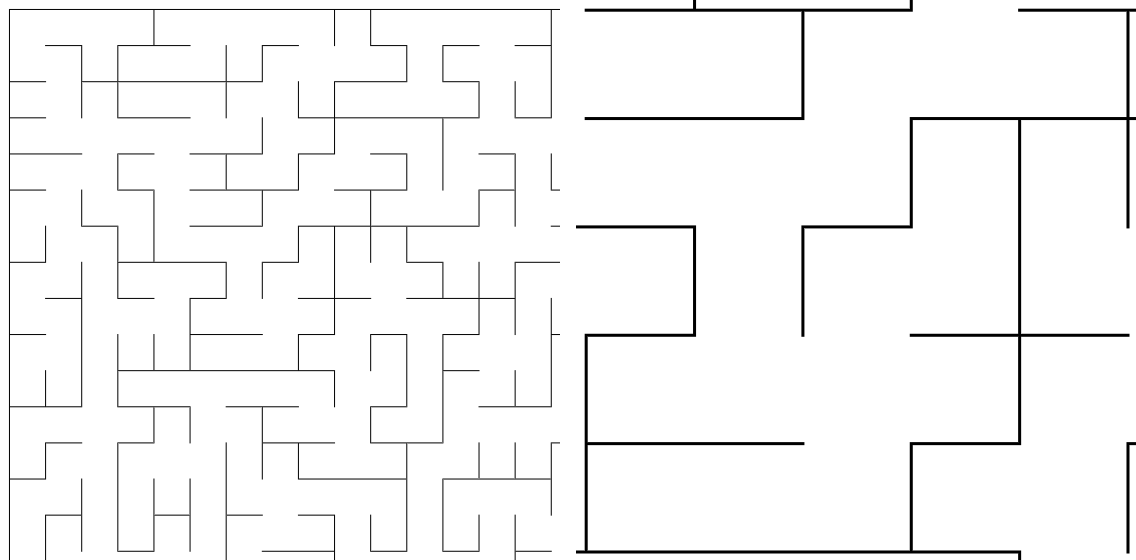
Left, the full canvas; right, a detail of the centre.
A Shadertoy shader for this pattern:

```glsl
const float CELL = 0.0645;        // corridor width, canvas units
const float MARGIN = 0.0169;      // gap left of and above the border
const float LINE_WIDTH = 0.0018;
const vec3 PAPER = vec3(1.0);
const vec3 INK = vec3(0.0);
const int GRID = 16;              // cells per side, the last one is cut off
const int MAX_WALK = 4000;
const uint SEED = 73421u;

const ivec2 STEPS[4] = ivec2[4](ivec2(1, 0), ivec2(0, 1), ivec2(-1, 0), ivec2(0, -1));

// One row per entry: two bits of direction, one bit of "joined" per vertex
uint arrows[GRID];
uint joined[GRID];

bool isInterior(ivec2 v) {
    return all(greaterThan(v, ivec2(0))) && all(lessThan(v, ivec2(GRID)));
}

bool isJoined(ivec2 v) {
    return !isInterior(v) || ((joined[v.y] >> uint(v.x)) & 1u) == 1u;
}

int arrowAt(ivec2 v) {
    return int((arrows[v.y] >> uint(2 * v.x)) & 3u);
}

void setArrow(ivec2 v, uint direction) {
    uint shift = uint(2 * v.x);
    arrows[v.y] = (arrows[v.y] & ~(3u << shift)) | (direction << shift);
}

uint nextRandom(uint s) {
    s ^= s << 13u;
    s ^= s >> 17u;
    return s ^ (s << 5u);
}

// Wilson's algorithm: loop-erased walks join every vertex to the border
void growWalls() {
    for (int i = 0; i < GRID; i++) {
        arrows[i] = 0u;
        joined[i] = 0u;
    }
    uint state = SEED;
    int side = GRID - 1;
    for (int k = 0; k < side * side; k++) {
        ivec2 start = ivec2(1 + k % side, 1 + k / side);
        ivec2 v = start;
        for (int i = 0; i < MAX_WALK && !isJoined(v); i++) {
            state = nextRandom(state);
            uint direction = state >> 30u;
            setArrow(v, direction);
            v += STEPS[direction];
        }
        v = start;
        for (int i = 0; i < GRID * GRID && !isJoined(v); i++) {
            joined[v.y] |= 1u << uint(v.x);
            v += STEPS[arrowAt(v)];
        }
    }
}

bool hasWall(ivec2 v, int d) {
    ivec2 w = v + STEPS[d];
    if (min(w.x, w.y) < 0) return false;
    bool onBorder = (v.x == 0 && w.x == 0) || (v.y == 0 && w.y == 0);
    bool leaves = isInterior(v) && arrowAt(v) == d;
    bool arrives = isInterior(w) && arrowAt(w) == ((d + 2) & 3);
    return onBorder || leaves || arrives;
}

// Share of a pixel centred on x that lies between a and b
float coverage(float a, float b, float x, float pixel) {
    float overlap = min(b, x + 0.5 * pixel) - max(a, x - 0.5 * pixel);
    return clamp(overlap / pixel, 0.0, 1.0);
}

void mainImage(out vec4 fragColor, in vec2 fragCoord) {
    // Cell units, counted from the top left corner of the border
    vec2 uv = fragCoord / iResolution.y;
    vec2 p = (vec2(uv.x, 1.0 - uv.y) - MARGIN) / CELL;
    float pixel = 1.0 / (iResolution.y * CELL);
    float halfWidth = 0.5 * LINE_WIDTH / CELL;

    vec2 nearest = floor(p + 0.5);
    vec2 local = p - nearest;
    float ink = 0.0;

    // Only pixels close to a grid line can hold a wall
    if (min(abs(local.x), abs(local.y)) < halfWidth + pixel) {
        growWalls();
        for (int d = 0; d < 4; d++) {
            if (!hasWall(ivec2(nearest), d)) continue;
            vec2 axis = vec2(STEPS[d]);
            float along = dot(local, axis);
            float across = dot(local, vec2(-axis.y, axis.x));
            ink = max(ink, coverage(-halfWidth, 1.0, along, pixel)
                         * coverage(-halfWidth, halfWidth, across, pixel));
        }
    }
    fragColor = vec4(mix(PAPER, INK, ink), 1.0);
}
```
